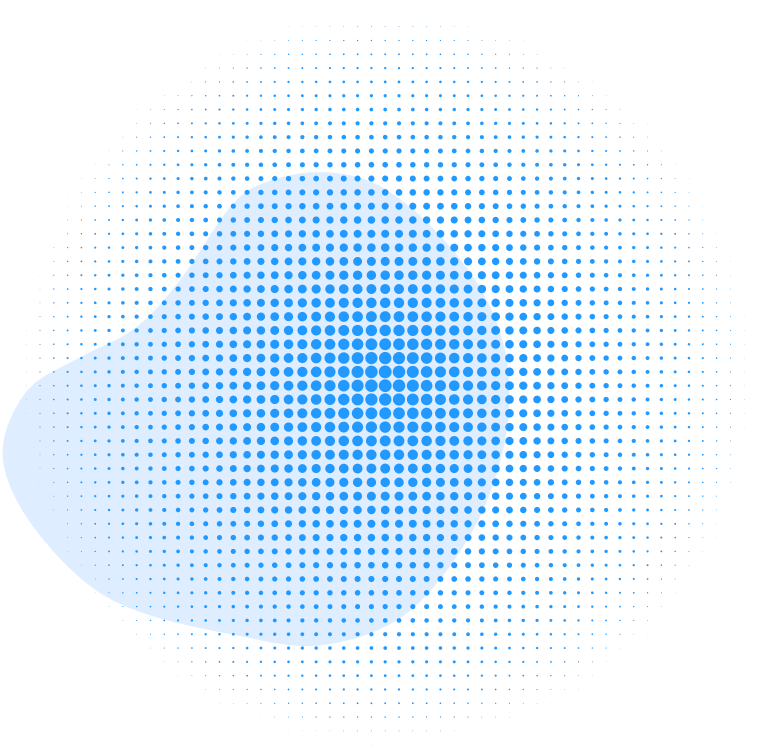
Write a Shadertoy shader that draws this background.

```glsl
const vec3 PAPER = vec3(1.0);
const vec3 PALE_BLUE = vec3(0.87, 0.93, 1.0);
const vec3 DOT_BLUE = vec3(0.13, 0.60, 1.0);

const int KNOTS = 20;
const int STEPS = 5;

// Outline of the blob, clockwise from its top
const vec2 OUTLINE[KNOTS] = vec2[KNOTS](
    vec2(-0.083, 0.270), vec2(-0.005, 0.251), vec2(0.075, 0.185), vec2(0.138, 0.098),
    vec2(0.166, 0.005), vec2(0.159, -0.102), vec2(0.115, -0.216), vec2(0.028, -0.322),
    vec2(-0.086, -0.363), vec2(-0.199, -0.349), vec2(-0.327, -0.318), vec2(-0.407, -0.272),
    vec2(-0.482, -0.185), vec2(-0.510, -0.102), vec2(-0.477, -0.022), vec2(-0.407, 0.022),
    vec2(-0.333, 0.061), vec2(-0.273, 0.125), vec2(-0.206, 0.223), vec2(-0.159, 0.256));

// Catmull-Rom spline between b and c
vec2 spline(vec2 a, vec2 b, vec2 c, vec2 d, float t) {
    return b + 0.5 * t * (c - a + t * (2.0 * a - 5.0 * b + 4.0 * c - d
         + t * (3.0 * (b - c) + d - a)));
}

float segmentDistance(vec2 p, vec2 a, vec2 b) {
    vec2 edge = b - a;
    vec2 toPoint = p - a;
    return length(toPoint - edge * clamp(dot(toPoint, edge) / dot(edge, edge), 0.0, 1.0));
}

// True when a ray to the right of p crosses the edge from a to b
bool crossesRay(vec2 p, vec2 a, vec2 b) {
    return (a.y > p.y) != (b.y > p.y)
        && p.x < a.x + (b.x - a.x) * (p.y - a.y) / (b.y - a.y);
}

// Signed distance to the smooth closed outline, negative inside
float blobDistance(vec2 p) {
    float nearest = 10.0;
    float side = 1.0;
    for (int i = 0; i < KNOTS; i++) {
        vec2 a = OUTLINE[(i + KNOTS - 1) % KNOTS];
        vec2 b = OUTLINE[i];
        vec2 c = OUTLINE[(i + 1) % KNOTS];
        vec2 d = OUTLINE[(i + 2) % KNOTS];
        vec2 from = b;
        for (int k = 1; k <= STEPS; k++) {
            vec2 to = k == STEPS ? c : spline(a, b, c, d, float(k) / float(STEPS));
            nearest = min(nearest, segmentDistance(p, from, to));
            if (crossesRay(p, from, to)) side = -side;
            from = to;
        }
    }
    return side * nearest;
}

float coverage(float dist, float pixel) {
    return clamp(0.5 - dist / pixel, 0.0, 1.0);
}

// Grid of dots that shrink linearly away from the centre
float halftone(vec2 p, float spacing, float maxRadius, float reach, float pixel) {
    vec2 rowShift = vec2(0.0, 0.5);
    vec2 dotCentre = (floor(p / spacing + 0.5 - rowShift) + rowShift) * spacing;
    float radius = maxRadius * max(0.0, 1.0 - length(dotCentre) / reach);
    float thinFade = min(1.0, 2.0 * radius / pixel);
    return coverage(length(p - dotCentre) - radius, pixel) * thinFade;
}

void mainImage(out vec4 fragColor, in vec2 fragCoord) {
    float pixel = 1.0 / iResolution.y;
    vec2 p = (fragCoord - 0.5 * iResolution.xy) * pixel;

    // Pale blob
    vec3 color = mix(PAPER, PALE_BLUE, coverage(blobDistance(p), pixel));

    // Halftone disc
    vec2 discCentre = vec2(0.0016, -0.0064);
    float dots = halftone(p - discCentre, 0.01846, 0.0087, 0.502, pixel);
    color = mix(color, DOT_BLUE, dots);

    fragColor = vec4(color, 1.0);
}
```
